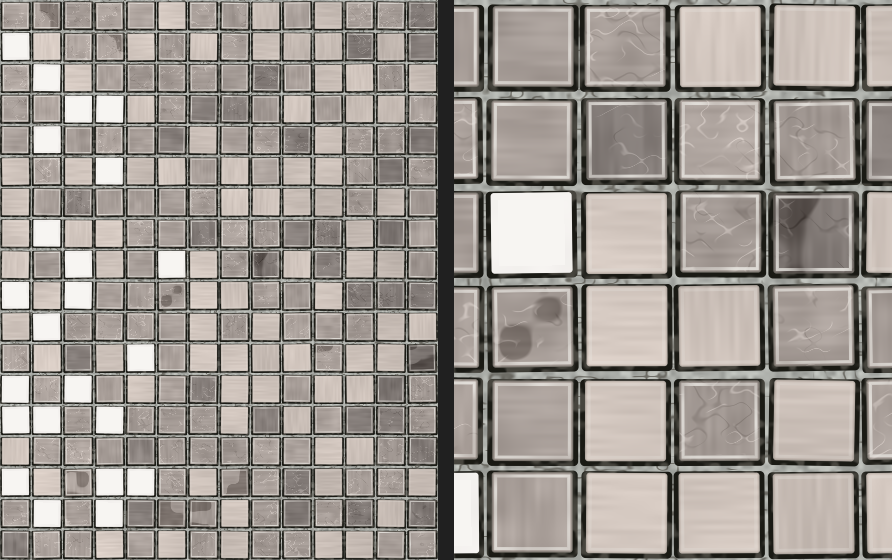
Left, the full canvas; right, a detail of the centre.
Reproduce this texture procedurally as a WebGL 2 fragment shader.

```glsl
#version 300 es
precision highp float;
// Brushed and scratched metal mosaic tiles on pale meshed grout.
uniform vec2 u_resolution;
out vec4 fragColor;

const vec2 GRID = vec2(14.0, 18.0);
const vec3 GROUT = vec3(0.69, 0.70, 0.68);
const vec3 SHADOW = vec3(0.10, 0.10, 0.08);
const vec3 SHADOW_SOFT = vec3(0.34, 0.33, 0.30);
const vec3 DARK_STEEL = vec3(0.52, 0.49, 0.475);
const vec3 STEEL = vec3(0.655, 0.617, 0.595);
const vec3 LIGHT_STEEL = vec3(0.80, 0.755, 0.725);
const vec3 MIRROR = vec3(0.97, 0.96, 0.95);

float hash(vec2 p) {
  vec3 v = fract(vec3(p.xyx) * 0.1031);
  v += dot(v, v.yzx + 33.33);
  return fract((v.x + v.y) * v.z);
}

float noise(vec2 p) {
  vec2 i = floor(p), f = fract(p);
  f = f * f * (3.0 - 2.0 * f);
  return mix(mix(hash(i), hash(i + vec2(1, 0)), f.x),
             mix(hash(i + vec2(0, 1)), hash(i + vec2(1, 1)), f.x), f.y);
}

float roundBox(vec2 p, vec2 halfSize, float radius) {
  vec2 d = abs(p) - halfSize + radius;
  return length(max(d, 0.0)) + min(max(d.x, d.y), 0.0) - radius;
}

float fill(float d, float aa) {
  return 1.0 - smoothstep(-aa, aa, d);
}

// Thin wandering contour lines of a noise field.
float scratches(vec2 p, float width) {
  float line = 1.0 - smoothstep(0.0, width, abs(noise(p) - 0.5));
  return line * smoothstep(0.45, 0.7, noise(p * 0.7 + 19.0));
}

// Pale grout crossed by fine strands of mesh.
vec3 groutColor(vec2 p) {
  float strands = scratches(p * vec2(9.0, 14.0), 0.16);
  float grain = noise(p * 17.0);
  return mix(GROUT * (0.84 + 0.28 * grain), SHADOW_SOFT, 0.75 * strands);
}

// Face of one tile; d is the signed distance to its outline.
vec3 tileColor(vec2 q, vec2 cell, float d, float aa) {
  float pick = hash(cell + 3.7);
  float across = cell.x / (GRID.x - 1.0);
  vec2 seed = cell * 7.31;

  // Finish: mirrors gather on the left, dark tiles on the right.
  float mirror = step(hash(cell + 51.3), 0.31 * (1.0 - smoothstep(0.0, 0.48, across)));
  float light = step(pick, 0.36);
  float dark = step(1.0 - 0.06 - 0.20 * across, pick);
  float rough = 1.0 - light;
  vec3 color = mix(mix(STEEL, DARK_STEEL, dark), LIGHT_STEEL, light);
  color *= 1.03 - 0.06 * across + 0.09 * (hash(cell + 8.1) - 0.5);

  // Sheen and brushing along one axis.
  vec2 slope = vec2(hash(cell + 1.9), hash(cell + 6.4)) - 0.5;
  color *= 1.0 + 0.12 * dot(q, slope);
  vec2 grain = hash(cell + 12.6) < 0.6 ? q : q.yx;
  color += 0.055 * (noise(grain * vec2(2.0, 19.0) + seed) - 0.5);

  // Wear on the rough tiles: clouds, scratches and rare stains.
  float cloud = noise(q * 4.0 + seed);
  color += rough * 0.07 * (cloud - 0.5);
  vec2 slant = vec2(q.x + q.y, q.y - q.x * 0.6);
  float worn = rough * step(0.4, hash(cell + 27.2));
  color += worn * 0.11 * scratches(slant * vec2(5.0, 8.0) + seed, 0.08);
  color -= worn * 0.07 * scratches(slant.yx * 5.0 + seed + 40.0, 0.07);
  float stained = rough * step(0.88, hash(cell + 33.8));
  color -= stained * 0.16 * smoothstep(0.50, 0.58, noise(q * 2.6 + seed + 9.0));

  // Bright bevel inside a darker outer edge.
  float bevel = fill(abs(d + 0.043) - 0.016, aa);
  float glint = 0.45 + 0.55 * noise(q * 5.0 + seed + 70.0);
  color = mix(color, vec3(0.91, 0.90, 0.88), bevel * glint * mix(0.35, 0.9, rough));
  color = mix(color, SHADOW_SOFT, smoothstep(-0.025, 0.0, d) * mix(0.25, 0.65, rough));

  vec3 shine = MIRROR - 0.03 * cloud * step(0.0, d + 0.08);
  return mix(color, shine, mirror);
}

void main() {
  vec2 p = gl_FragCoord.xy / u_resolution * GRID;
  vec2 cell = floor(p);
  float aa = 0.6 * max(GRID.x / u_resolution.x, GRID.y / u_resolution.y);

  // Each tile is set slightly off centre and out of true.
  vec2 shift = vec2(hash(cell + 15.5), hash(cell + 22.9)) - 0.5;
  vec2 q = fract(p) - 0.5 - 0.022 * shift;
  float turn = 0.035 * (hash(cell + 44.4) - 0.5);
  q += turn * vec2(-q.y, q.x);

  // Grout, then the deep sides of the tile, then its face.
  vec3 color = groutColor(p);
  float side = roundBox(q + vec2(0.0, 0.018), vec2(0.484, 0.466), 0.05);
  vec3 sideColor = mix(SHADOW, SHADOW_SOFT, 0.75 * smoothstep(0.4, 0.8, noise(p * 11.0)));
  color = mix(color, sideColor, fill(side, aa));
  float face = roundBox(q, vec2(0.432), 0.035);
  color = mix(color, tileColor(q, cell, face, aa), fill(face, aa));

  fragColor = vec4(clamp(color, 0.0, 1.0), 1.0);
}
```
